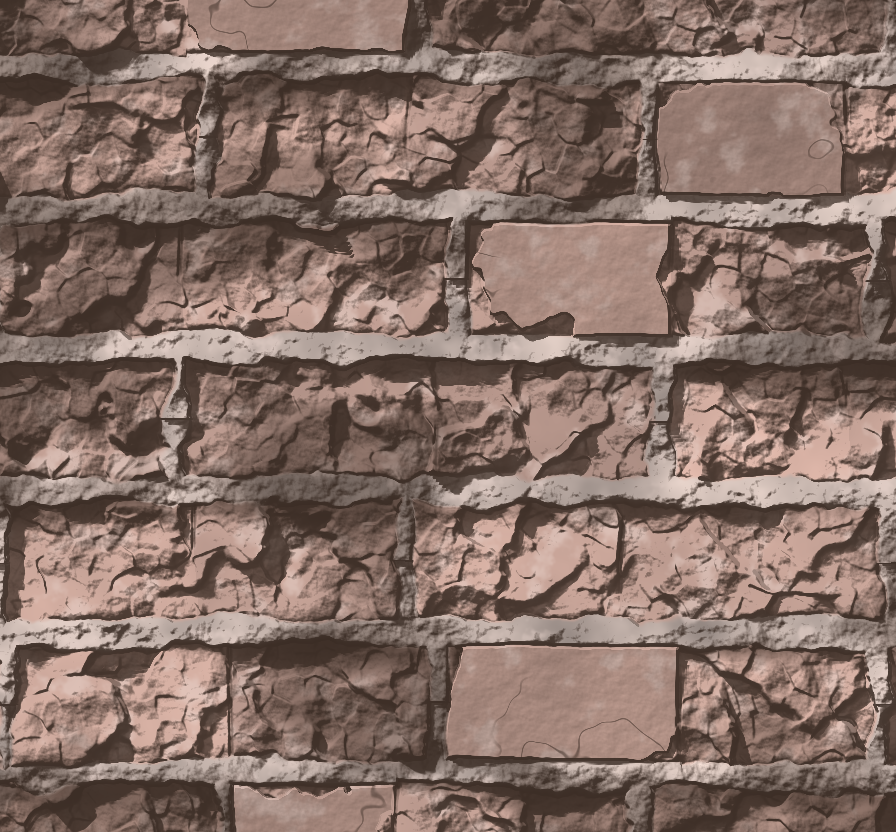
Reproduce this texture procedurally as a Shadertoy shader.

```glsl
// Weathered brick wall: rough split bricks, a few intact smooth faces, thick grey mortar.
// A height field (blended random facets plus fractal noise) is lit from the upper left,
// with a short march toward the light for cast shadows. Unit: canvas height.

#define ROW_PITCH 0.1697
#define FIRST_BED 0.071
#define BRICK_PITCH 0.269
#define BED_HALF 0.0165
#define HEAD_HALF 0.012
#define JOINT_JITTER 0.15
#define FACET_DEPTH 0.032
#define LIGHT_DIR normalize(vec3(-0.5, 0.75, 0.55))
#define BRICK_COLOR vec3(0.725, 0.595, 0.55)
#define MORTAR_COLOR vec3(0.72, 0.655, 0.625)
#define DUST_COLOR vec3(0.85, 0.77, 0.74)
#define SHADOW_COLOR vec3(0.225, 0.17, 0.14)

struct Surface { float height, mortar, face, gap, tone, below; };

float hash(vec2 p) {
    vec3 q = fract(p.xyx * 0.1031);
    q += dot(q, q.yzx + 33.33);
    return fract((q.x + q.y) * q.z);
}

vec2 hash2(vec2 p) {
    return vec2(hash(p), hash(p + 57.3));
}

float noise(vec2 p) {
    vec2 i = floor(p), f = fract(p);
    f = f * f * (3.0 - 2.0 * f);
    return mix(mix(hash(i), hash(i + vec2(1, 0)), f.x),
               mix(hash(i + vec2(0, 1)), hash(i + vec2(1, 1)), f.x), f.y);
}

float fbm(vec2 p) {
    float sum = 0.0, amp = 0.53;
    for (int i = 0; i < 4; i++) {
        sum += amp * noise(p);
        p = mat2(1.6, 1.2, -1.2, 1.6) * p + 7.1;
        amp *= 0.5;
    }
    return sum;
}

// Randomly tilted planes around scattered points, blended at their borders
float facets(vec2 p) {
    vec2 cell = floor(p);
    float sum = 0.0, total = 1e-6;
    for (int y = -1; y <= 1; y++)
    for (int x = -1; x <= 1; x++) {
        vec2 c = cell + vec2(x, y);
        vec2 d = p - c - hash2(c);
        vec2 tilt = hash2(c + 31.7) * 2.0 - 1.0;
        float w = exp(-22.0 * dot(d, d));
        sum += w * (hash(c + 91.1) - 0.5 + 0.9 * dot(d, tilt));
        total += w;
    }
    return sum / total;
}

float jointAt(float k, float row) {
    return k - 0.08 + JOINT_JITTER * (2.0 * hash(vec2(k, row) + 11.0) - 1.0);
}

Surface wall(vec2 p) {
    // Row and brick indices
    float y = (p.y - FIRST_BED + 0.008 * (noise(vec2(p.x * 5.0, 3.0)) - 0.5)) / ROW_PITCH + 1.0;
    float row = floor(y), v = fract(y);
    float u = p.x / BRICK_PITCH + 0.03 * (noise(p * 18.0) - 0.5);
    float k = floor(u);
    if (u < jointAt(k, row)) k -= 1.0;
    else if (u >= jointAt(k + 1.0, row)) k += 1.0;

    // Mortared and dry head joints alternate; bond shifts between rows
    float left = (u - jointAt(k, row)) * BRICK_PITCH;
    float right = (jointAt(k + 1.0, row) - u) * BRICK_PITCH;
    bool leftMortared = mod(k + mod(row + step(row, 1.5), 2.0), 2.0) < 0.5;
    float head = (leftMortared ? left : right) - HEAD_HALF;
    float dry = leftMortared ? right : left;
    float edge = min(min(v, 1.0 - v) * ROW_PITCH - BED_HALF, head);

    // Intact faces recur diagonally through the bond
    float pick = mod(2.0 * row + k, 9.0);
    bool intact = k > 0.5 && k < 3.5 && (abs(pick - 4.0) < 0.5 || abs(pick - 1.0) < 0.5);
    float rough = fbm(p * 22.0) - 0.5;
    edge += rough * (intact ? 0.008 : 0.032);

    Surface s;
    float chip = 0.16 * max(0.0, fbm(p * 12.0 + 4.0) - 0.6);
    s.face = intact ? smoothstep(0.0, 0.003, min(edge, dry - 0.002) - chip) : 0.0;
    s.mortar = 1.0 - smoothstep(-0.003, 0.003, edge);
    s.gap = (1.0 - smoothstep(0.0, 0.004, dry)) * (1.0 - s.mortar) * smoothstep(0.5, 0.65, noise(p * 17.0));
    s.tone = hash(vec2(k, row) + 5.0);
    s.below = (1.0 - v) * ROW_PITCH - BED_HALF;

    // Heights of the three materials; the mortar slopes out and overhangs the bricks
    float grain = fbm(p * 75.0) - 0.5;
    vec2 warp = 0.6 * vec2(rough, noise(p * 30.0) - 0.5);
    float split = 0.011 + FACET_DEPTH * facets(p * vec2(13.0, 9.5) + warp)
                + 0.006 * facets(p * 36.0 + warp) + 0.006 * grain;
    float bedOffset = (v > 0.5 ? v - 1.0 : v) * ROW_PITCH;
    float mortar = 0.021 + 0.034 * rough + 0.009 * grain - 0.3 * clamp(bedOffset, -0.02, 0.02);
    float flatFace = 0.028 + 0.0012 * grain;
    s.height = mix(mix(split, flatFace, s.face), mortar, s.mortar);
    s.height -= 0.006 * exp(-abs(edge) * 300.0) * (1.0 - s.face) + 0.006 * s.gap;
    return s;
}

void mainImage(out vec4 fragColor, in vec2 fragCoord) {
    vec2 p = fragCoord / iResolution.y;
    Surface s = wall(p);

    // Surface normal
    float e = 0.002;
    vec2 slope = vec2(wall(p + vec2(e, 0)).height, wall(p + vec2(0, e)).height) - s.height;
    vec3 normal = normalize(vec3(-clamp(slope / e, -1.8, 1.8), 1.0));

    // Cast shadow
    vec3 light = LIGHT_DIR;
    float blocked = 0.0;
    for (int i = 1; i <= 8; i++) {
        float t = 0.005 * float(i);
        float ray = s.height + t * light.z / length(light.xy);
        blocked = max(blocked, wall(p + t * normalize(light.xy)).height - ray);
    }
    float lit = 1.0 - smoothstep(0.0, 0.005, blocked);
    float shade = 0.03 + 0.1 * normal.z + 1.3 * max(dot(normal, light), 0.0) * mix(0.1, 1.0, lit);

    // Broad grime, and a soft dark band under each bed
    float grime = smoothstep(0.32, 0.66, fbm(p * vec2(4.5, 7.0) + 13.0));
    shade *= mix(mix(0.5, 1.35, grime), 1.05, s.face);
    float band = smoothstep(-0.004, 0.012 + 0.05 * noise(p * vec2(9.0, 4.0) + 40.0), s.below);
    shade *= mix(1.0, mix(0.45, 1.06, band), (1.0 - s.face) * (1.0 - s.mortar));

    // Cracks across intact faces
    float line = abs(fbm(p * 7.0 + 2.0) - 0.5);
    float crack = s.face * (1.0 - smoothstep(0.001, 0.006, line)) * smoothstep(0.5, 0.65, noise(p * 9.0));
    shade *= (1.0 - 0.5 * s.gap) * (1.0 - 0.5 * crack);

    // Albedo with brick tone, stains and pale dust
    float stain = fbm(p * 12.0 + 20.0);
    vec3 brick = BRICK_COLOR * (0.89 + 0.22 * s.tone + 0.2 * (stain - 0.5));
    float dust = smoothstep(0.52, 0.76, fbm(p * 34.0));
    brick = mix(brick, DUST_COLOR, 0.5 * dust);
    vec3 mortar = mix(MORTAR_COLOR * (0.65 + 0.65 * stain), DUST_COLOR, 0.6 * dust);
    vec3 albedo = mix(brick, mortar, s.mortar);
    fragColor = vec4(clamp(mix(SHADOW_COLOR, albedo, min(shade, 1.1)), 0.0, 1.0), 1.0);
}
```
